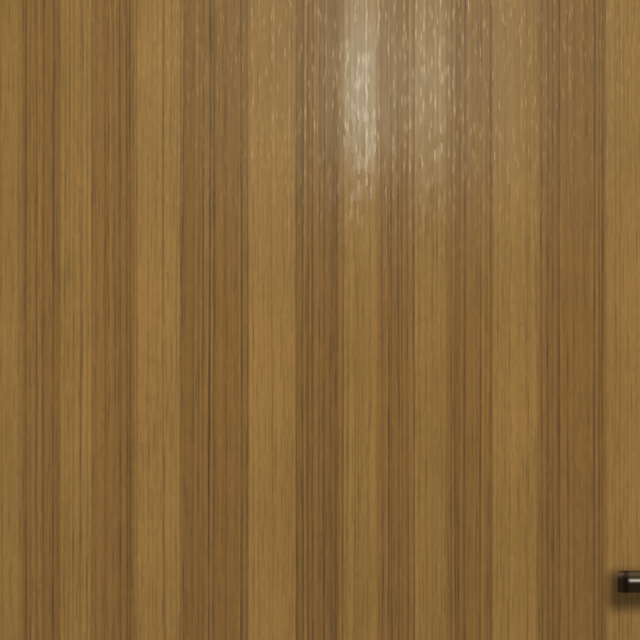
A three.js fragment shader for this texture:

```glsl
// Glossy striped wood veneer with fine upright grain, a soft light reflection and a small metal handle.
varying vec2 vUv;

float hash(vec2 p) {
  return fract(sin(dot(p, vec2(127.1, 311.7))) * 4375.85);
}

// Distance to the nearest jittered cell point (x) and that cell's random value (y).
vec2 cellular(vec2 p) {
  vec2 base = floor(p);
  vec2 nearest = vec2(9.0, 0.0);
  for (int j = -1; j <= 1; j++) {
    for (int i = -1; i <= 1; i++) {
      vec2 cell = base + vec2(float(i), float(j));
      vec2 point = cell + vec2(hash(cell), hash(cell + 37.2));
      float d = length(p - point);
      if (d < nearest.x) nearest = vec2(d, hash(cell + 71.9));
    }
  }
  return nearest;
}

// Long upright fibres: jittered lines whose strength drifts along their length.
float fibres(vec2 uv, float density, float width, float seed) {
  float x = uv.x * density + 0.08 * sin(uv.y * 4.0 + uv.x * 30.0 + seed);
  float ink = 0.0;
  for (int i = -1; i <= 1; i++) {
    float cell = floor(x) + float(i);
    float rnd = hash(vec2(cell, seed));
    float offset = 0.5 + 0.7 * (hash(vec2(cell, seed + 5.0)) - 0.5);
    float drift = 0.72 + 0.18 * sin(uv.y * (3.0 + 7.0 * rnd) + rnd * 60.0)
                       + 0.10 * sin(uv.y * 47.0 + rnd * 90.0);
    float line = 1.0 - smoothstep(0.0, width, abs(x - cell - offset) / density);
    ink = max(ink, line * rnd * drift);
  }
  return ink;
}

// Layered sines give the broad tone of neighbouring columns.
float columnTone(vec2 uv) {
  float x = uv.x + 0.001 * sin(uv.y * 3.0 + uv.x * 19.0);
  return 0.35 * sin(x * 97.0 + 2.0 * sin(x * 23.0))
       + 0.30 * sin(x * 211.0 + 2.5 * sin(x * 41.0) + 0.4 * sin(uv.y * 4.0))
       + 0.35 * sin(x * 467.0 + 3.0 * sin(x * 67.0));
}

float bell(float x, float center, float width) {
  float t = (x - center) / width;
  return exp(-t * t);
}

float boxDistance(vec2 p, vec2 halfSize) {
  vec2 q = abs(p) - halfSize;
  return length(max(q, 0.0)) + min(max(q.x, q.y), 0.0);
}

void main() {
  vec2 uv = vUv;

  // Alternating pale and dark strips of uneven width
  float strip = 7.2 * uv.x + 0.3 + 0.18 * sin(11.6 * (uv.x - 0.08));
  float phase = fract(strip);
  float pale = smoothstep(0.0, 0.04, phase) - smoothstep(0.43, 0.48, phase);
  float stripTone = hash(vec2(floor(strip), step(0.46, phase))) - 0.5;
  vec3 color = mix(vec3(0.515, 0.38, 0.208), vec3(0.572, 0.437, 0.24), pale);
  color *= 1.0 + 0.05 * stripTone;
  color *= 1.0 + mix(0.055, 0.03, pale) * columnTone(uv);

  // Grain: amber fibres, grey-brown fibres, a few bold dark lines
  color = mix(color, vec3(0.63, 0.46, 0.24), fibres(uv, 125.0, 0.0034, 3.0) * mix(0.55, 0.35, pale));
  color = mix(color, vec3(0.32, 0.255, 0.175), fibres(uv, 115.0, 0.0031, 17.0) * mix(0.72, 0.32, pale));
  float bold = fibres(uv, 41.0, 0.0036, 29.0);
  color = mix(color, vec3(0.26, 0.215, 0.16), bold * bold * mix(0.75, 0.4, pale));

  // Thin pore dashes and a faint speckle
  vec2 pore = cellular(uv * vec2(250.0, 11.0));
  float poreMask = (1.0 - smoothstep(0.0, 0.6, pore.x)) * smoothstep(0.3, 1.0, pore.y);
  color *= 1.0 - 0.11 * poreMask;
  vec2 fleck = cellular(uv * vec2(240.0, 75.0));
  color *= 1.0 + 0.05 * (fleck.y - 0.5);

  // Slow cloudiness and fall-off towards the floor
  color *= 1.0 + 0.015 * sin(uv.y * 17.0 + floor(strip) * 2.4) * pale;
  color *= 0.96 + 0.05 * smoothstep(0.0, 0.5, uv.y);

  // Wide haze, then a ragged reflection strongest on the pale strips
  float haze = bell(uv.x, 0.63, 0.36) * smoothstep(0.42, 0.95, uv.y);
  color = mix(color, vec3(0.60, 0.53, 0.44), 0.32 * haze);
  vec2 glint = cellular(uv * vec2(230.0, 48.0));
  float ragged = uv.y + 0.06 * (glint.y - 0.5);
  float reach = smoothstep(0.63, 0.83, ragged) * (1.0 - 0.4 * smoothstep(0.88, 1.02, uv.y));
  float spread = bell(uv.x, 0.57, 0.065) + 0.45 * bell(uv.x, 0.69, 0.075);
  float streak = 0.65 + 0.3 * glint.y + 0.3 * fibres(uv, 130.0, 0.003, 47.0);
  color = mix(color, vec3(0.74, 0.69, 0.60), reach * spread * streak * mix(0.35, 0.72, pale));

  // Bright hairlines and sparks where the grain catches the light
  float hairline = fibres(uv, 85.0, 0.0027, 61.0);
  float spark = (1.0 - smoothstep(0.1, 0.6, glint.x)) * smoothstep(0.5, 1.0, glint.y);
  color += vec3(0.14, 0.13, 0.115) * haze * (0.7 * spark + hairline * (0.4 + 0.6 * glint.y));

  // Metal handle at the right edge, with its shadow
  vec2 h = uv - vec2(1.0, 0.091);
  float shadow = 1.0 - smoothstep(0.0, 0.03, boxDistance(h + vec2(0.0, 0.014), vec2(0.034, 0.014)));
  color *= 1.0 - 0.45 * shadow;
  vec3 metal = mix(vec3(0.15, 0.11, 0.07), vec3(0.36, 0.29, 0.20), bell(h.y, 0.012, 0.005));
  metal = mix(metal, vec3(0.72, 0.69, 0.63), bell(h.y, 0.002, 0.003) * smoothstep(-0.022, -0.014, h.x));
  metal *= 1.0 - 0.4 * bell(h.x, -0.022, 0.004);
  float body = boxDistance(h, vec2(0.031, 0.013)) - 0.004;
  color = mix(color, metal, 1.0 - smoothstep(-0.0015, 0.0015, body));

  gl_FragColor = vec4(color, 1.0);
}
```
